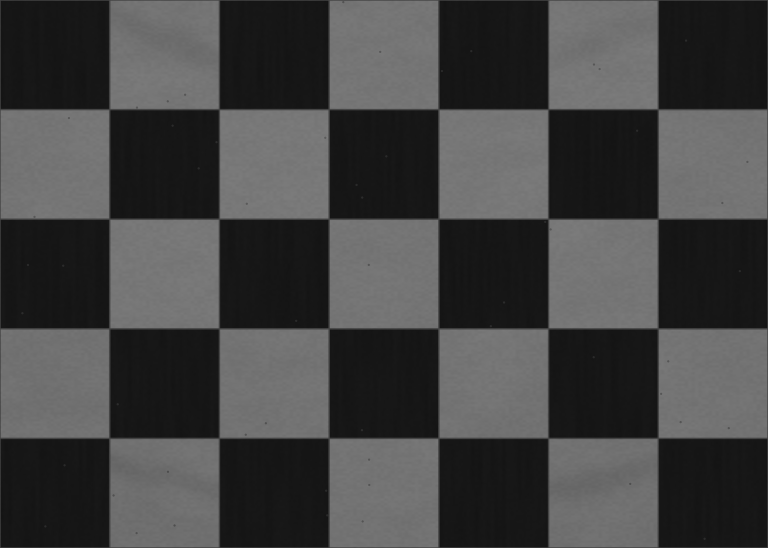
This pattern is drawn by a WebGL 2 fragment shader. Its source:

```glsl
#version 300 es
precision highp float;
// Checkerboard of 7 by 5 squares, charcoal and grey, with dark corners.
// Signed square waves give soft seams and a thin mid-grey rim;
// value noise adds paper grain and wrinkles to the grey, streaks to the charcoal.

uniform vec2 u_resolution;
out vec4 fragColor;

const vec2 CELLS = vec2(7.0, 5.0);
const vec3 CHARCOAL = vec3(0.086);
const vec3 PAPER = vec3(0.452);
const float SEAM = 0.013;          // half width of a seam, in cells
const float GRAIN = 0.022;         // fine paper texture
const float MOTTLE = 0.028;        // broad paper tone
const float WRINKLE = 0.035;       // slanted soft folds
const float STREAK = 0.012;        // vertical print streaks
const float CELL_TONE = 0.016;     // difference between squares
const float VIGNETTE = 0.045;      // darkening toward the rim
const float SPECK_CHANCE = 0.004;  // share of grid spots with a speck

float hash(vec2 p) {
  vec3 q = fract(p.xyx * vec3(0.1031, 0.1030, 0.0973));
  q += dot(q, q.yzx + 33.33);
  return fract((q.x + q.y) * q.z);
}

float noise(vec2 p) {
  vec2 i = floor(p), f = fract(p);
  f = f * f * (3.0 - 2.0 * f);
  return mix(mix(hash(i), hash(i + vec2(1, 0)), f.x),
             mix(hash(i + vec2(0, 1)), hash(i + vec2(1, 1)), f.x), f.y);
}

float fbm(vec2 p) {
  float sum = 0.0, weight = 0.5;
  for (int i = 0; i < 4; i++) {
    sum += weight * noise(p);
    p = p * 2.03 + 17.1;
    weight *= 0.5;
  }
  return sum / 0.9375;
}

// Wave that alternates between -1 and 1 per cell, softened at the seams.
vec2 squareWave(vec2 p, vec2 halfWidth) {
  vec2 toLine = 0.5 - abs(fract(p) - 0.5);
  vec2 side = 1.0 - 2.0 * mod(floor(p), 2.0);
  return side * smoothstep(vec2(0.0), halfWidth, toLine);
}

// Small dark dots scattered over a jittered grid.
float specks(vec2 p) {
  vec2 g = p * 18.0, id = floor(g);
  vec2 center = 0.3 + 0.4 * vec2(hash(id + 5.3), hash(id + 9.7));
  float dotMask = 1.0 - smoothstep(0.08, 0.28, length(fract(g) - center));
  return dotMask * step(hash(id + 2.1), SPECK_CHANCE);
}

void main() {
  vec2 uv = gl_FragCoord.xy / u_resolution;
  vec2 p = uv * CELLS;
  vec2 pixel = CELLS / u_resolution;
  vec2 cell = floor(p);
  vec2 local = p - cell;

  // Grey squares: each has its own offset into the noise
  vec2 q = p + 13.0 * vec2(hash(cell + 3.0), hash(cell + 8.0));
  float tone = MOTTLE * (fbm(q * vec2(2.0, 4.5)) - 0.5);
  tone += GRAIN * (noise(q * vec2(32.0, 48.0)) - 0.5);
  tone += CELL_TONE * (hash(cell + 21.0) - 0.5);

  // One slanted fold, strong in only some squares
  float slope = mix(-0.5, 0.4, hash(cell + 31.0));
  float fold = local.y - 0.65 - slope * (local.x - 0.5)
             - 0.12 * (noise(q * 3.0) - 0.5);
  float strength = smoothstep(0.6, 1.0, hash(cell + 47.0));
  tone -= WRINKLE * strength * exp(-fold * fold * 60.0);

  // Light falls off toward the rim and a little toward the bottom
  vec2 c = uv - 0.5;
  tone += 0.012 - VIGNETTE * dot(c, c) + 0.014 * c.y;
  vec3 paper = PAPER + tone - 0.12 * specks(p);

  // Charcoal squares: faint vertical streaks and pale dust
  float streak = noise(vec2(q.x * 28.0, q.y * 2.0)) - 0.5;
  vec3 charcoal = CHARCOAL + STREAK * streak
                + 0.006 * (noise(q * 40.0) - 0.5)
                + 0.08 * specks(p + 40.0);

  // Checker blend
  vec2 wave = squareWave(p, max(vec2(SEAM), pixel));
  float greyShare = 0.5 - 0.5 * wave.x * wave.y;
  fragColor = vec4(mix(charcoal, paper, greyShare), 1.0);
}
```
